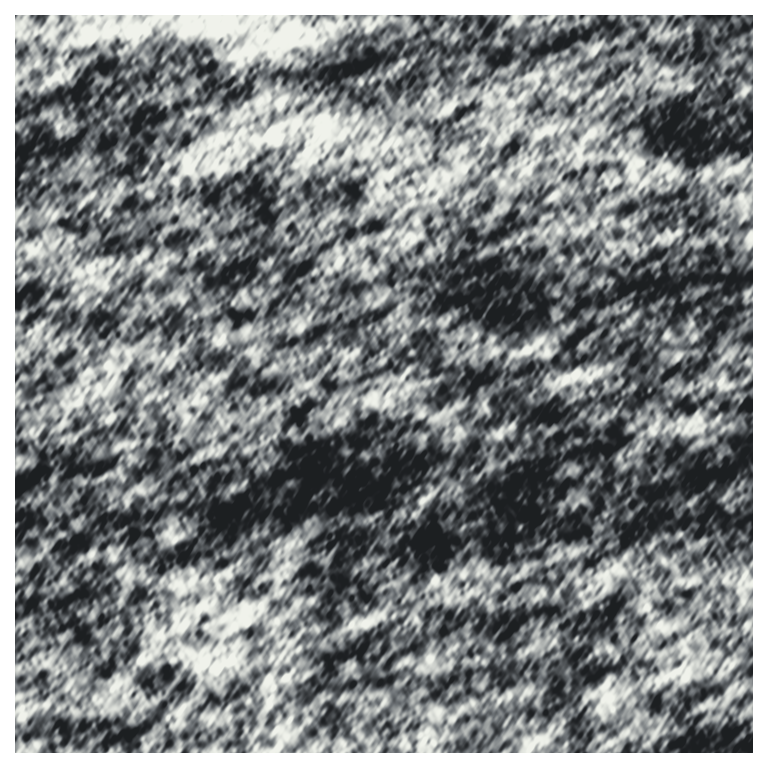
A Shadertoy shader for this texture:

```glsl
// Monochrome woven grain: horizontal cloudy bands breaking into fine slanted streaks, in a white margin.
#define OCTAVES 7
#define BASE_ROWS 8.0      // rows of the coarsest band noise
#define ROW_GROWTH 1.74    // frequency ratio between octaves
#define FINE_TILT 1.0      // slant of the finest streaks, radians
#define COARSE_STRETCH 3.0 // length to width of the bands
#define FINE_STRETCH 2.3   // length to width of the streaks
#define CROSS_GAIN 0.65    // strength of the opposing hatch
#define CONTRAST 0.25
#define BRIGHTNESS 0.445
#define MARGIN 0.0195

const vec3 INK = vec3(0.11, 0.12, 0.13);
const vec3 SLATE = vec3(0.44, 0.46, 0.475);
const vec3 CHALK = vec3(0.94, 0.95, 0.92);
const float NOISE_DEVIATION = 0.43;

// Integer lattice hash in -1..1
float hash(ivec2 cell, int seed) {
    uint h = uint(cell.x) * 0x9E37u + uint(cell.y) * 0x85EBCA6Bu + uint(seed) * 0xC2B2AE35u;
    h = (h ^ (h >> 15)) * 0x2C1B3C6Du;
    h = (h ^ (h >> 12)) * 0x297A2D39u;
    h ^= h >> 15;
    return float(h >> 8) / 8388608.0 - 1.0;
}

float valueNoise(vec2 p, int seed) {
    ivec2 cell = ivec2(floor(p));
    vec2 f = fract(p);
    f = f * f * (3.0 - 2.0 * f);
    float low = mix(hash(cell, seed), hash(cell + ivec2(1, 0), seed), f.x);
    float high = mix(hash(cell + ivec2(0, 1), seed), hash(cell + ivec2(1, 1), seed), f.x);
    return mix(low, high, f.y);
}

// Noise drawn out along the given angle
float streakNoise(vec2 p, float angle, float rows, float stretch, int seed) {
    vec2 along = vec2(cos(angle), sin(angle));
    vec2 across = vec2(-along.y, along.x);
    vec2 q = vec2(dot(p, along) / stretch, dot(p, across)) * rows;
    return valueNoise(q + 17.3 * float(seed), seed);
}

// Sum of octaves that turn from level bands to steep streaks, with unit variance
float grain(vec2 p) {
    float sum = 0.0, power = 0.0, rows = BASE_ROWS;
    for (int i = 0; i < OCTAVES; i++) {
        float t = float(i) / float(OCTAVES - 1);
        float gain = mix(0.85, 1.2, t);
        float stretch = mix(COARSE_STRETCH, FINE_STRETCH, t);
        sum += gain * streakNoise(p, FINE_TILT * t * t, rows, stretch, i + 1);
        power += gain * gain;
        rows *= ROW_GROWTH;
    }
    // Faint hatch leaning the other way
    sum += CROSS_GAIN * streakNoise(p, -1.1, 190.0, 3.0, OCTAVES + 1);
    power += CROSS_GAIN * CROSS_GAIN;
    return sum / (NOISE_DEVIATION * sqrt(power));
}

vec3 toneRamp(float tone) {
    vec3 shade = mix(INK, SLATE, clamp(tone / 0.4, 0.0, 1.0));
    return mix(shade, CHALK, clamp((tone - 0.4) / 0.6, 0.0, 1.0));
}

void mainImage(out vec4 fragColor, in vec2 fragCoord) {
    vec2 uv = fragCoord / iResolution.xy;
    float tone = smoothstep(0.0, 1.0, BRIGHTNESS + CONTRAST * grain(uv));

    // White margin with a smoothed edge
    vec2 inset = 0.5 - MARGIN - abs(uv - 0.5);
    float pixel = 1.0 / iResolution.y;
    float inside = smoothstep(-0.5 * pixel, 0.5 * pixel, min(inset.x, inset.y));

    fragColor = vec4(mix(vec3(1.0), toneRamp(tone), inside), 1.0);
}
```
